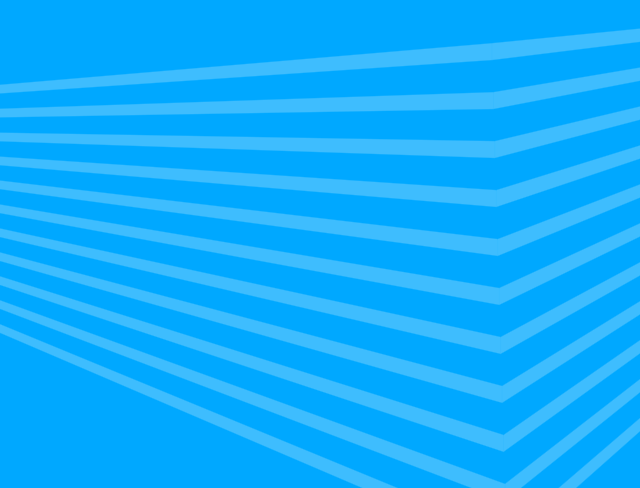
This background is drawn by a Shadertoy shader. Its source:

```glsl
// Pale stripes wrap around the corner of a blue block seen in perspective.
// Each stripe is two straight tapering strips, from the left side to a fold
// and from the fold to the right side, repeated at even steps down the canvas.

#define STRIPE_COUNT 11
#define BASE_BLUE   vec3(0.0, 0.66, 1.0)
#define STRIPE_BLUE vec3(0.245, 0.742, 0.995)
// Strip ends: height of the top stripe, step to the next, half thickness
#define LEFT_END  vec3(0.8174, 0.04906, 0.0089)
#define FOLD_END  vec3(0.8942, 0.10034, 0.0173)
#define RIGHT_END vec3(0.9278, 0.07980, 0.0136)
// Fold position of the top stripe and its drift per stripe
#define FOLD_X vec2(0.7686, 0.00228)
#define SEAM_STRENGTH 0.10
#define EDGE_PIXELS 1.3

// Centre height and half thickness of one stripe at a strip end
vec2 stripeEnd(vec3 end, float index) {
    return vec2(end.x - index * end.y, end.z);
}

// Coverage of a tapering strip between the ends a and b, at xa and xb
float stripCoverage(vec2 uv, vec2 a, vec2 b, float xa, float xb) {
    vec2 strip = mix(a, b, (uv.x - xa) / (xb - xa));
    float aspect = iResolution.y / iResolution.x;
    float slope = (b.x - a.x) / (xb - xa) * aspect;
    float signedDist = (abs(uv.y - strip.x) - strip.y) * inversesqrt(1.0 + slope * slope);
    return clamp(0.5 - signedDist * iResolution.y / EDGE_PIXELS, 0.0, 1.0);
}

void mainImage(out vec4 fragColor, in vec2 fragCoord) {
    vec2 uv = fragCoord / iResolution.xy;
    float coverage = 0.0;

    for (int i = 0; i < STRIPE_COUNT; i++) {
        float index = float(i);
        float foldX = FOLD_X.x + index * FOLD_X.y;
        vec2 fold = stripeEnd(FOLD_END, index);

        // The two faces meet at the fold
        float leftFace = stripCoverage(uv, stripeEnd(LEFT_END, index), fold, 0.0, foldX);
        float rightFace = stripCoverage(uv, fold, stripeEnd(RIGHT_END, index), foldX, 1.0);
        float foldDist = (uv.x - foldX) * iResolution.x;
        float stripe = mix(leftFace, rightFace, clamp(foldDist + 0.5, 0.0, 1.0));

        // Faint seam along the fold
        stripe *= 1.0 - SEAM_STRENGTH * clamp(1.0 - abs(foldDist), 0.0, 1.0);
        coverage = max(coverage, stripe);
    }

    fragColor = vec4(mix(BASE_BLUE, STRIPE_BLUE, coverage), 1.0);
}
```
